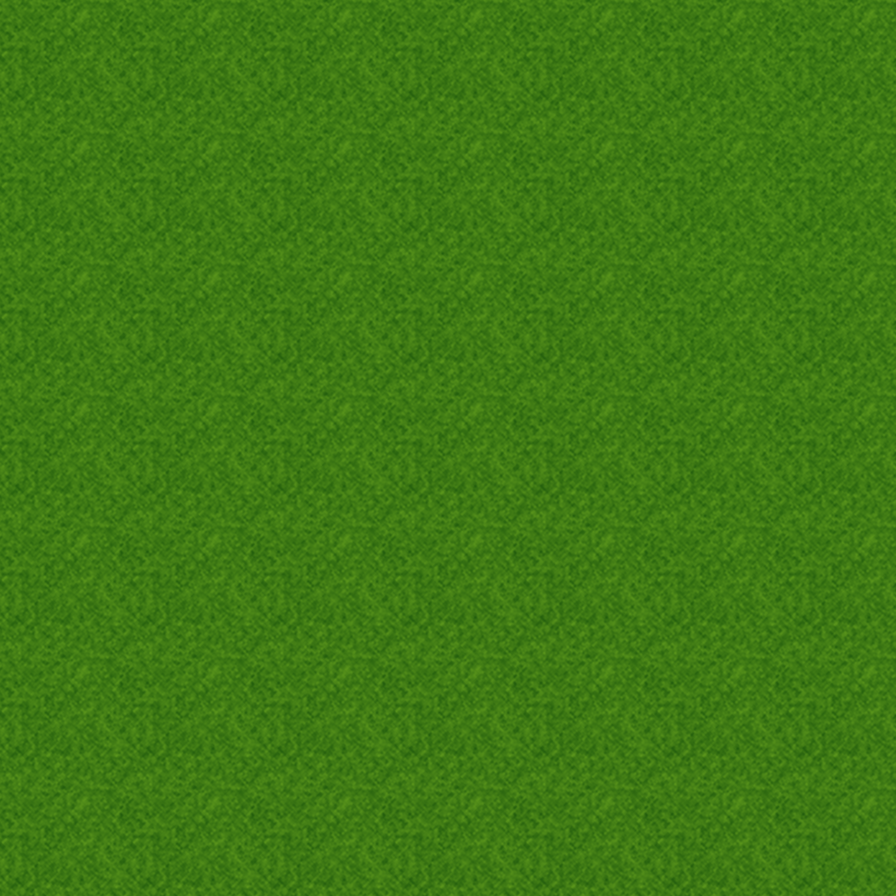
A Shadertoy shader for this texture:

```glsl
// Draws short, dense green turf: fine mottled grain repeated in soft tiles.
#define TILES 6.83
#define BLADE_CELLS vec2(23.0, 44.0)
#define GRAIN_CELLS vec2(40.0)
#define PATCH_CELLS vec2(6.0)
#define BLADE_WEIGHT 0.8
#define GRAIN_WEIGHT 1.0
#define PATCH_WEIGHT 0.3
#define CONTRAST 1.27
#define DARK_GREEN vec3(0.21, 0.44, 0.07)
#define LIGHT_GREEN vec3(0.29, 0.52, 0.09)

float hash(vec2 cell) {
    return fract(sin(dot(cell, vec2(127.1, 311.7))) * 43758.5453);
}

// Smooth value noise, centred on zero, that wraps after "cells" lattice steps
float tiledNoise(vec2 p, vec2 cells, float seed) {
    p *= cells;
    vec2 base = floor(p);
    vec2 f = fract(p);
    f = f * f * (3.0 - 2.0 * f);
    vec2 low = mod(base, cells) + seed;
    vec2 high = mod(base + 1.0, cells) + seed;
    float bottom = mix(hash(low), hash(vec2(high.x, low.y)), f.x);
    float top = mix(hash(vec2(low.x, high.y)), hash(high), f.x);
    return mix(bottom, top, f.y) - 0.5;
}

// Blades leaning both ways, round grain between them, and broad patches
float turf(vec2 p) {
    vec2 diagonal = vec2(p.x + p.y, p.y - p.x);
    float blades = tiledNoise(diagonal, BLADE_CELLS, 3.0)
                 + tiledNoise(diagonal.yx, BLADE_CELLS, 71.0);
    float grain = tiledNoise(p, GRAIN_CELLS, 137.0);
    float patches = tiledNoise(p, PATCH_CELLS, 211.0);
    return BLADE_WEIGHT * blades + GRAIN_WEIGHT * grain + PATCH_WEIGHT * patches;
}

void mainImage(out vec4 fragColor, in vec2 fragCoord) {
    vec2 uv = fragCoord / iResolution.y;
    float tone = 0.5 + CONTRAST * turf(uv * TILES);
    fragColor = vec4(mix(DARK_GREEN, LIGHT_GREEN, tone), 1.0);
}
```
